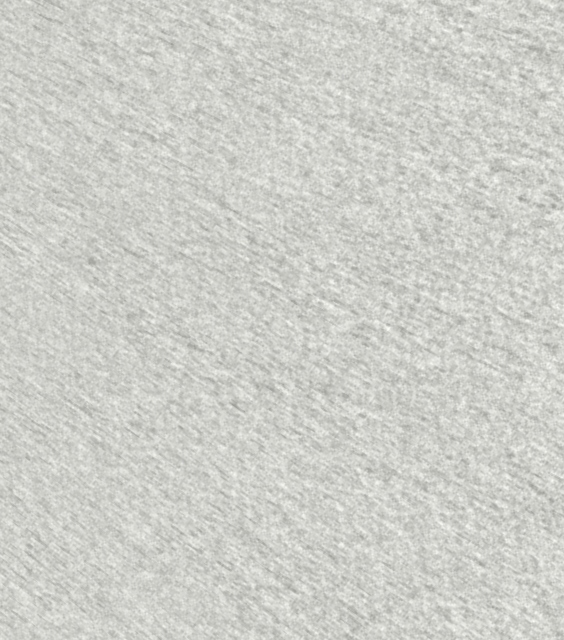
Give the GLSL for this texture, as a Shadertoy shader.

```glsl
// Pale brushed plaster: crisp fine grain under gently curved diagonal strokes.
// Layers of stretched value noise follow a bent coordinate system; a weak
// embossed layer and thin dark flecks add tooth, stronger towards the right.

const vec3  PLASTER       = vec3(0.821, 0.821, 0.803);
const float STROKE_SLOPE  = 0.80;   // downward slope at the lower left
const float STROKE_BEND   = 0.19;   // flattening towards the right
const float STROKE_FAN    = 0.25;   // flattening towards the top
const vec2  LONG_FREQ     = vec2(10.0, 215.0);
const vec2  SHORT_FREQ    = vec2(70.0, 235.0);
const vec2  DENT_FREQ     = vec2(100.0, 175.0);
const vec2  FLECK_FREQ    = vec2(48.0, 185.0);
const float FINE_FREQ     = 340.0;
const float GRAIN_FREQ    = 205.0;
const float LONG_DEPTH    = 0.062;
const float SHORT_DEPTH   = 0.090;
const float DENT_DEPTH    = 0.042;
const float FINE_DEPTH    = 0.125;
const float GRAIN_DEPTH   = 0.070;
const float FLECK_DEPTH   = 0.065;
const float BAND_DEPTH    = 0.012;
const float CLOUD_DEPTH   = 0.008;
const mat2  GRAIN_TURN    = mat2(0.8, 0.6, -0.6, 0.8);

float hash(vec2 p) {
    return fract(sin(dot(p, vec2(12.9898, 78.233))) * 43758.5453);
}

// Smooth value noise, centred on zero
float noise(vec2 p) {
    vec2 cell = floor(p);
    vec2 f = fract(p);
    f = f * f * (3.0 - 2.0 * f);
    float low  = mix(hash(cell), hash(cell + vec2(1.0, 0.0)), f.x);
    float high = mix(hash(cell + vec2(0.0, 1.0)), hash(cell + vec2(1.0, 1.0)), f.x);
    return mix(low, high, f.y) - 0.5;
}

// Height difference over a short step towards the light
float emboss(vec2 p) {
    return noise(p) - noise(p + vec2(0.4, 0.9));
}

// x runs along the brush strokes, y across them
vec2 strokeSpace(vec2 p) {
    float along  = p.x - 0.6 * p.y;
    float across = p.y + STROKE_SLOPE * p.x
                 - STROKE_BEND * p.x * p.x - STROKE_FAN * p.x * p.y;
    return vec2(along, across);
}

void mainImage(out vec4 fragColor, in vec2 fragCoord) {
    vec2 uv = fragCoord / iResolution.y;

    // Slight wobble keeps the strokes from looking ruled
    vec2 wobble = 0.0016 * vec2(noise(uv * 31.0), noise(uv * 31.0 + 41.0));
    vec2 stroke = strokeSpace(uv + wobble);

    // Patches where the brush pressed harder
    float pressure = 1.0 + 0.8 * noise(stroke * vec2(4.0, 11.0) + 7.0);
    float side = smoothstep(0.0, 0.9, uv.x);
    float roughness = mix(0.88, 1.10, side);

    // Strokes and embossed dents
    float relief = LONG_DEPTH * pressure * noise(stroke * LONG_FREQ + 3.0);
    relief += SHORT_DEPTH * pressure * noise(stroke * SHORT_FREQ + 19.0);
    relief += DENT_DEPTH * mix(0.7, 1.4, side) * emboss(stroke * DENT_FREQ + 31.0);

    // Two sizes of grain
    vec2 grainPos = GRAIN_TURN * uv;
    relief += FINE_DEPTH * noise(grainPos * FINE_FREQ + 57.0);
    relief += GRAIN_DEPTH * noise(grainPos.yx * GRAIN_FREQ + 71.0);

    // Sparse thin dark flecks
    float fleck = noise(stroke * FLECK_FREQ + 83.0);
    relief -= FLECK_DEPTH * pressure * smoothstep(0.18, 0.42, fleck);
    relief *= roughness;

    // Faint vertical bands, broad clouds and a soft light from the right
    float tone = BAND_DEPTH * noise(vec2(uv.x * 45.0, uv.y * 3.0) + 11.0);
    tone += CLOUD_DEPTH * noise(uv * 4.0 + 5.0);
    tone += 0.012 * (uv.x - 0.44);

    fragColor = vec4(clamp(PLASTER + relief + tone, 0.0, 1.0), 1.0);
}
```
